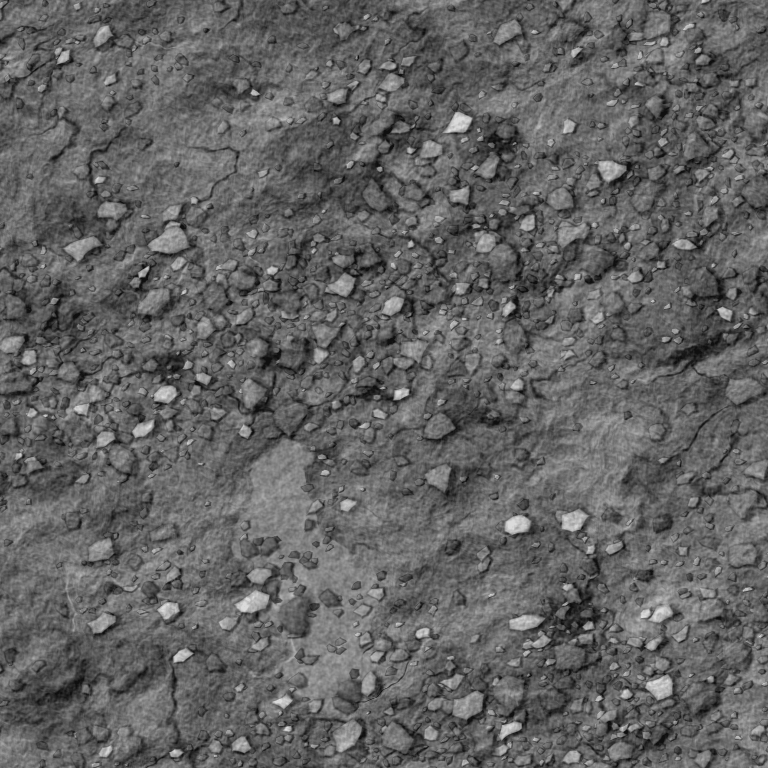
This texture is drawn by a WebGL 2 fragment shader. Its source:

```glsl
#version 300 es
precision highp float;
// Grey broken rock: relief-lit ground with crevices, embedded blocks and bands of pale angular stones.

uniform vec2 u_resolution;
out vec4 outColor;

const float BASE_GRAY = 0.425;
const float MOTTLE = 0.30;          // broad tonal variation
const float RELIEF = 3.6;           // strength of the surface lighting
const float RELIEF_STEP = 0.003;
const float GRAIN = 0.13;
const float CREVICE_DEPTH = 0.55;
const float SHADOW_DEPTH = 0.5;
const float GRAIN_ANGLE = 0.42;     // direction of the bedding, radians
const float BAND_SLOPE = 0.33;
const float BAND_START = 0.48;
const float BAND_PERIOD = 0.66;
const float BAND_WIDTH = 0.17;
const vec2 LIGHT = vec2(-0.6, 0.8);
const vec2 SLAB_CENTER = vec2(0.40, 0.26);
const vec2 SLAB_SIZE = vec2(0.055, 0.16);
const float SLAB_GRAY = 0.54;
const float TAU = 6.28318;

vec2 hash2(vec2 cell) {
  uvec2 v = uvec2(ivec2(cell)) * 1664525u + 1013904223u;
  v.x += v.y * 1664525u;
  v.y += v.x * 1664525u;
  v ^= v >> 16u;
  v.x += v.y * 1664525u;
  v.y += v.x * 1664525u;
  v ^= v >> 16u;
  return vec2(v & 0xffffu) / 65535.0;
}

mat2 rotation(float a) { return mat2(cos(a), sin(a), -sin(a), cos(a)); }

float cornerSlope(vec2 cell, vec2 offset) {
  float a = TAU * hash2(cell).x;
  return dot(vec2(cos(a), sin(a)), offset);
}

float gradientNoise(vec2 p) {
  vec2 i = floor(p), f = fract(p), e = vec2(1.0, 0.0);
  vec2 u = f * f * f * (f * (f * 6.0 - 15.0) + 10.0);
  return mix(mix(cornerSlope(i, f), cornerSlope(i + e, f - e), u.x),
             mix(cornerSlope(i + e.yx, f - e.yx), cornerSlope(i + 1.0, f - 1.0), u.x), u.y);
}

float fbm(vec2 p) {
  float sum = 0.0, amp = 0.5;
  for (int i = 0; i < 5; i++) {
    sum += amp * gradientNoise(p);
    p = rotation(0.6) * p * 2.03 + 17.0;
    amp *= 0.55;
  }
  return sum;
}

// Sharp-crested surface height
float rockHeight(vec2 p) {
  float sum = 0.0, amp = 0.5;
  p *= 6.0;
  for (int i = 0; i < 6; i++) {
    float n = gradientNoise(p);
    sum += amp * mix(n, 0.4 - 1.6 * abs(n), 0.6);
    p = rotation(0.5) * p * 2.05 + 9.0;
    amp *= 0.53;
  }
  return sum;
}

// Share of cells holding a stone: sloping, ragged bands
float stoneDensity(vec2 p) {
  float t = (p.y - BAND_START - BAND_SLOPE * p.x) / BAND_PERIOD;
  float d = (fract(t + 0.5) - 0.5) * BAND_PERIOD / BAND_WIDTH;
  return clamp(0.08 + 0.75 * exp(-d * d) + 0.9 * gradientNoise(p * 6.0 + 3.0), 0.03, 0.9);
}

float polygonDistance(vec2 q, float radius, vec2 cell) {
  float d = -1.0;
  for (int k = 0; k < 6; k++) {
    vec2 h = hash2(cell + 131.0 * float(k + 1));
    float a = (float(k) + 0.7 * h.x) * TAU / 6.0 + cell.x;
    d = max(d, dot(q, vec2(cos(a), sin(a))) - radius * mix(0.6, 1.1, h.y));
  }
  return d;
}

// Scatters stones of one size, each with a shadow on the side away from the light
void scatterStones(inout float gray, vec2 p, float cells, vec2 tones, float banding, float shadow) {
  vec2 g = p * cells, home = floor(g);
  float edge = 1.2 * cells / min(u_resolution.x, u_resolution.y);
  for (int n = 0; n < 9; n++) {
    vec2 cell = home + vec2(n % 3 - 1, n / 3 - 1);
    vec2 id = cell + floor(cells) * 37.0;
    vec2 pick = hash2(id + 71.0);
    if (pick.x > mix(0.45, stoneDensity((cell + 0.5) / cells), banding)) continue;
    vec2 q = g - cell - mix(vec2(0.15), vec2(0.85), hash2(id));
    q = rotation(-GRAIN_ANGLE) * q * vec2(1.0, 1.0 + 0.5 * pick.y);
    float radius = mix(0.2, 0.42, hash2(id + 53.0).x);
    float d = polygonDistance(q, radius, id);
    float shadowDist = polygonDistance(q + LIGHT * 0.09, radius, id);
    gray *= 1.0 - shadow * (1.0 - smoothstep(-0.02, 0.13, min(shadowDist, d + 0.05)));
    float tone = mix(tones.x, tones.y, pick.y * pick.y) + 0.07 * dot(q, LIGHT) / radius;
    tone *= 0.82 + 0.18 * smoothstep(0.0, 0.09, -d);
    gray = mix(gray, tone, 1.0 - smoothstep(-edge, edge, d));
  }
}

void main() {
  vec2 p = gl_FragCoord.xy / min(u_resolution.x, u_resolution.y);
  vec2 warp = vec2(fbm(p * 5.0), fbm(p * 5.0 + 40.0));
  vec2 bed = rotation(-GRAIN_ANGLE) * (p + 0.12 * warp);
  vec2 rough = p + 0.007 * vec2(gradientNoise(p * 38.0), gradientNoise(p * 38.0 + 60.0));

  // Mottled ground and embedded dark blocks
  float gray = BASE_GRAY + MOTTLE * fbm(bed * vec2(5.0, 9.0));
  scatterStones(gray, rough + 0.02 * warp, 9.0, vec2(0.35, 0.49), 0.0, 0.25);

  // Smooth pale slab
  vec2 s = (p - SLAB_CENTER + 0.16 * warp) / SLAB_SIZE;
  float slab = 1.0 - smoothstep(0.95, 1.03, length(s + vec2(0.5 * s.y, 0.0)));
  gray = mix(gray, SLAB_GRAY, 0.85 * slab);

  // Thin crevices, wide dark hollows and rare pale veins
  float seam = abs(gradientNoise(bed * vec2(9.0, 17.0) + 5.0));
  float zone = gradientNoise(p * 7.0 + 21.0);
  float crevice = (1.0 - smoothstep(0.0, 0.07, seam)) * smoothstep(-0.1, 0.3, zone);
  float hollow = smoothstep(0.36, 0.5, gradientNoise(bed * vec2(6.0, 17.0) + 80.0));
  gray *= 1.0 - CREVICE_DEPTH * max(crevice, hollow) * (1.0 - 0.8 * slab);
  float vein = 1.0 - smoothstep(0.0, 0.025, abs(gradientNoise(bed * 6.0 + 33.0)));
  gray += 0.13 * vein * smoothstep(0.2, 0.4, -zone);

  // Loose stones, fine to coarse
  scatterStones(gray, rough, 62.0, vec2(0.33, 0.66), 1.0, SHADOW_DEPTH);
  scatterStones(gray, rough, 33.0, vec2(0.37, 0.70), 0.85, SHADOW_DEPTH);
  scatterStones(gray, rough, 17.0, vec2(0.40, 0.74), 0.9, SHADOW_DEPTH);

  // Lit relief and fine grain over everything
  vec2 r = p + 0.03 * warp;
  float lit = rockHeight(r) - rockHeight(r + LIGHT * RELIEF_STEP);
  gray += RELIEF * lit * (1.0 - 0.5 * slab);
  gray += GRAIN * (gradientNoise(p * 130.0) + gradientNoise(p * 235.0 + 7.0)) * 0.7;
  outColor = vec4(vec3(clamp(gray, 0.06, 0.86)), 1.0);
}
```
